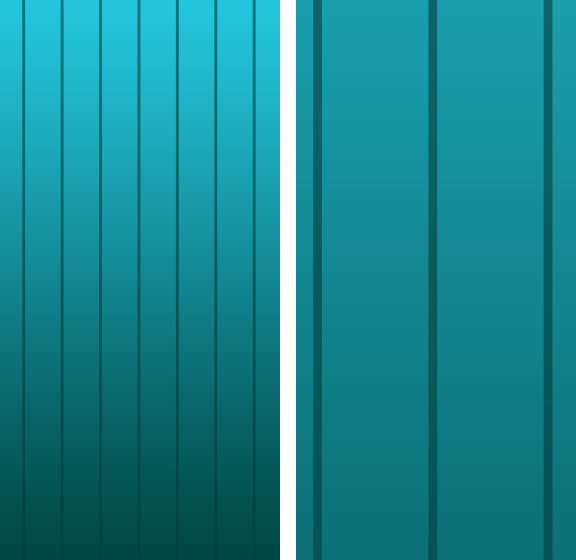
Left, the full canvas; right, a detail of the centre.
This pattern is drawn by a Shadertoy shader. Its source:

```glsl
// Vertical teal panels with thin dark seams over a bright-to-deep gradient.

// Signed distance to the nearest seam edge, in canvas widths
float seamDistance(float x) {
    float spacing = 0.1372;
    float offset = mod(x - 0.0846 + 0.5 * spacing, spacing) - 0.5 * spacing;
    return abs(offset) - 0.0052;
}

// Deep teal at the bottom, bright cyan at the top
vec3 panelColor(float height) {
    float blend = mix(height, smoothstep(0.0, 1.0, height), 0.3);
    return mix(vec3(0.0, 0.278, 0.27), vec3(0.142, 0.778, 0.868), blend);
}

void mainImage(out vec4 fragColor, in vec2 fragCoord) {
    vec2 uv = fragCoord / iResolution.xy;
    float pixel = 1.0 / iResolution.x;
    vec3 color = panelColor(uv.y);

    // Translucent seams fade into the dark lower end
    float seam = clamp(0.5 - seamDistance(uv.x) / pixel, 0.0, 1.0);
    color = mix(color, vec3(0.0, 0.24, 0.24), 0.6 * seam);

    fragColor = vec4(color, 1.0);
}
```
